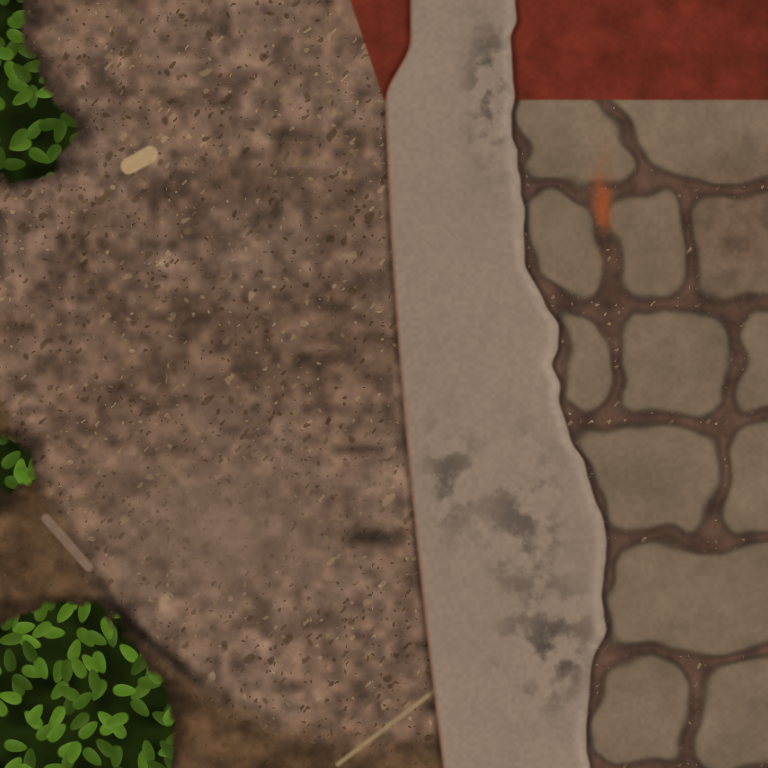
Write a Shadertoy shader that draws this texture.

```glsl
// Ground from above: soil and foliage, a pale curb, and pavers.
// Value noise gives the grain, distance functions cut curb and stones,
// hashed grids scatter grit and leaves. Units are canvas fractions.

const vec3 SOIL = vec3(.425, .33, .265), SOIL_PALE = vec3(.485, .39, .325);
const vec3 SOIL_DARK = vec3(.235, .17, .105), CURB = vec3(.545, .47, .405);
const vec3 PAVER = vec3(.46, .39, .315), MORTAR = vec3(.335, .25, .205);
const vec3 BRICK = vec3(.41, .17, .12), STRAW = vec3(.66, .56, .41);
const vec3 RUST = vec3(.58, .3, .17), LEAF = vec3(.24, .34, .09);
const float SOFT = .0025, ROW_BASE = .147, ROW_PITCH = .152;
const float JOINT = .008, ROUNDING = .03;
// Per paver row, from the bottom: two joints, lean
const vec3 JOINTS[7] = vec3[7](vec3(.905, 1.04, 0), vec3(1.04, 1.2, 0),
  vec3(.937, 1.1, .05), vec3(.8, .955, .1), vec3(.788, .9, -.1),
  vec3(.81, 1.1, -.45), vec3(.77, .905, 0));

float hash(vec2 p) {
  vec3 q = fract(p.xyx*.1031);
  q += dot(q, q.yzx + 33.33);
  return fract((q.x + q.y)*q.z);
}
float noise(vec2 p) {
  vec2 i = floor(p), f = fract(p), u = f*f*(3. - 2.*f);
  return mix(mix(hash(i), hash(i + vec2(1, 0)), u.x),
    mix(hash(i + vec2(0, 1)), hash(i + 1.), u.x), u.y);
}
float fbm(vec2 p) {
  float sum = 0., amp = .5;
  for (int i = 0; i < 5; i++, amp *= .5) {
    sum += amp*noise(p);
    p = mat2(1.6, 1.2, -1.2, 1.6)*p + 7.3;
  }
  return sum;
}
float fill(float d) { return smoothstep(SOFT, -SOFT, d); }
float ridge(float d, float w) { return exp(-d*d/(w*w)); }
float blob(vec2 p, float x, float y, float rx, float ry) {
  return ridge(length((p - vec2(x, y))/vec2(rx, ry)), 1.);
}
float segment(vec2 p, vec2 a, vec2 b) {
  vec2 d = b - a;
  return length(p - a - d*clamp(dot(p - a, d)/dot(d, d), 0., 1.));
}
// Hashed grains: coverage and tone
vec2 scatter(vec2 p, float scale, float density) {
  vec2 g = p*scale + .5*noise(p*scale*2.), cell = floor(g);
  vec2 c = .3 + .4*vec2(hash(cell + 11.), hash(cell + 37.));
  float r = mix(.1, .3, hash(cell + 71.)), on = step(hash(cell + 5.), density);
  return vec2(on*smoothstep(r, r*.4, length(fract(g) - c)), hash(cell + 91.));
}
float curbLeft(float y) {
  return .502 + .075*pow(max(1. - y/.87, 0.), 1.5) + .032*smoothstep(.87, .95, y);
}
float curbRight(float y) {
  return .664 + .012*smoothstep(.8, .75, y) + .043*smoothstep(.68, .57, y)
    + .064*smoothstep(.53, .27, y) - .022*smoothstep(.19, .12, y) + .01*noise(vec2(y*40., 3));
}
float paverDistance(vec2 p, float left) {
  p += .006*sin(p.yx*vec2(45, 42)) + .016*(noise(p*32.) - .5);
  float row = clamp(floor((p.y - ROW_BASE)/ROW_PITCH) + 1., 0., 6.);
  float y = p.y - ROW_BASE - (row - .5)*ROW_PITCH;
  vec3 j = JOINTS[int(row)];
  vec2 ab = j.xy + j.z*y;
  vec2 span = p.x < ab.x ? vec2(left, ab.x) : p.x < ab.y ? ab : ab.y + vec2(0, .2);
  vec2 q = abs(vec2(p.x - .5*(span.x + span.y), y))
    - .5*vec2(span.y - span.x, ROW_PITCH) + JOINT + ROUNDING;
  return length(max(q, 0.)) + min(max(q.x, q.y), 0.) - ROUNDING;
}
vec3 foliage(vec2 p) {
  vec3 col = LEAF*(.2 + .3*noise(p*45.));
  for (int k = 0; k < 27; k++) {
    vec2 g = p*29. + float(k/9)*vec2(3.37, 7.61);
    vec2 cell = floor(g) + vec2(k%3, k/3%3) - 1., seed = cell + float(k/9)*41. + 50.;
    vec2 d = g - cell - vec2(hash(seed), hash(seed + 17.));
    float a = 6.283*hash(seed + 29.), tone = hash(seed + 53.);
    d *= mat2(cos(a), sin(a), -sin(a), cos(a));
    col = mix(col, LEAF*(.45 + .9*tone) + .05*smoothstep(-.1, .25, d.y),
      step(.3, tone)*smoothstep(.5, .38, length(d*vec2(1, 1.9 + d.x))));
  }
  return col;
}
vec3 soil(vec2 p, float grain) {
  float broad = fbm(p*9.), hump = blob(p, .29, .31, .16, .1), rough = 1. - .75*hump;
  vec3 col = mix(SOIL, SOIL_PALE, max(.65*smoothstep(.4, .7, broad), .8*hump));
  col *= 1. - .14*blob(p, .33, .64, .22, .16);
  col *= 1. + rough*(.65*(grain - .48) + .42*(noise(p*75.) - .5));
  for (float i = 0.; i < 3.; i++) {
    vec2 s = scatter(p + i*.137, 38. + 24.*i, .5);
    col = mix(col, mix(SOIL_DARK, STRAW, s.y*s.y), s.x*.6*rough);
  }
  // Damp bank, crack, buried stone
  float bank = p.y - .5*exp(-5.5*p.x) + .05*(broad - .5);
  col = mix(col, SOIL_DARK*(.7 + 1.2*grain), .75*smoothstep(.025, -.04, bank));
  col *= 1. - .55*ridge(bank, .014)*ridge(p.x - .2, .09);
  col = mix(col, SOIL_PALE*(.7 + .6*grain), .7*blob(p, .485, .365, .032, .045));
  return col*(1. - .55*blob(p, .485, .3, .04, .012))*(1. - .45*blob(p, .47, .415, .03, .008));
}
void mainImage(out vec4 fragColor, in vec2 fragCoord) {
  vec2 p = fragCoord/iResolution.xy;
  float grain = fbm(p*38.), left = curbLeft(p.y), right = curbRight(p.y);
  vec3 col = soil(p, grain);
  // Litter and plants
  col = mix(col, STRAW, fill(segment(p, vec2(.168, .784), vec2(.195, .799)) - .011));
  col = mix(col, SOIL_PALE, fill(segment(p, vec2(.06, .325), vec2(.115, .262)) - .006));
  col = mix(col, STRAW*.85, fill(segment(p, vec2(.44, .005), vec2(.565, .1)) - .003));
  float plant = min(length(p - vec2(.07, .05)) - .155, length(p - vec2(.02, .83)) - .068);
  plant = min(plant, min(segment(p, vec2(0, .9), vec2(0, 1)) - .043, length(p - vec2(.01, .39)) - .027));
  plant += .06*(fbm(p*24.) - .5);
  col *= 1. - .45*smoothstep(.035, 0., plant);
  col = mix(col, foliage(p), smoothstep(.006, -.006, plant));
  // Pavers and gritty joints
  float d = paverDistance(p, right), rust = blob(p, .784, .735, .012, .05);
  vec2 grit = scatter(p, 85., .45);
  vec3 bed = mix(MORTAR*(.7 + .65*grain), STRAW, grit.x*grit.y*.7);
  vec3 stone = PAVER*(.83 + .2*fbm(p*14.) + .16*grain);
  stone = mix(stone, SOIL*(.65 + .7*grain), .85*blob(p, .97, .7, .075, .08));
  bed = mix(bed, stone, smoothstep(.006, -.005, d))*(1. - .25*ridge(d, .005));
  col = mix(col, mix(bed, RUST, rust*smoothstep(.25, .6, grain)), fill(right - p.x));
  // Brick wedge, stained curb
  col = mix(col, BRICK*(.8 + .4*grain), fill(max(.796 - .34*p.y - p.x, .87 - p.y)));
  float stain = blob(p, .638, .885, .028, .09) + .8*blob(p, .585, .38, .03, .07)
    + .8*blob(p, .68, .32, .05, .1) + blob(p, .72, .15, .055, .07);
  vec3 curb = CURB*(.96 + .08*fbm(p*11.))*(1. - .4*stain*smoothstep(.38, .68, grain));
  curb += .07*ridge(p.x - right + .008, .007)*(grain + .3);
  curb = mix(curb, RUST*.8, .5*smoothstep(.006, 0., p.x - left));
  float edge = max(left - p.x, p.x - right);
  col = mix(col*(1. - .32*smoothstep(.01, 0., edge)), curb, fill(edge));
  fragColor = vec4(col*(.965 + .07*noise(p*190.)), 1);
}
```
